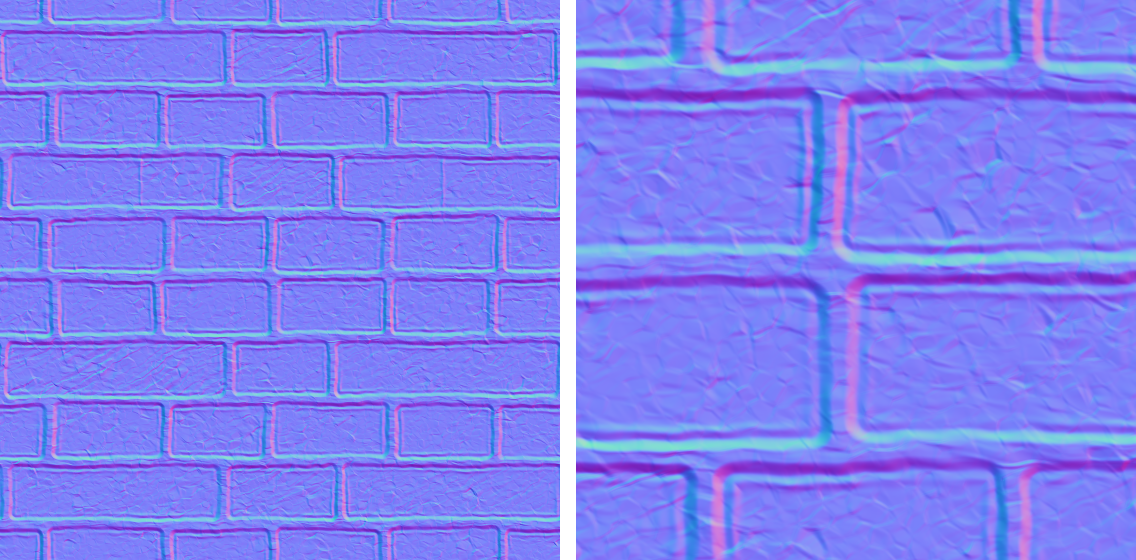
Left, the full canvas; right, a detail of the centre.
Give the GLSL for this texture map, as a Shadertoy shader.

```glsl
// Tangent-space normal map of a weathered brick wall: nine courses of recessed bricks in rough mortar.
#define ROWS 9.0
#define COLS 5.0
#define JOINT 0.0145    // mortar thickness
#define CORNER 0.010    // brick corner radius
#define DEPTH 0.0052    // brick recess
#define BEVEL 0.0042    // half width of the recess slope
#define WOBBLE 0.0024   // unevenness of brick outlines
#define CHIPS 0.0019    // relief of the chipped surface
#define GRAIN 0.0006    // relief of the fine surface
#define STREAKS 0.0019  // relief of gouges and mortar streaks
#define TAU 6.2831853

vec2 hash2(vec2 p) {
    vec3 q = fract(p.xyx * vec3(0.1031, 0.1030, 0.0973));
    q += dot(q, q.yzx + 33.33);
    return fract((q.xx + q.yz) * q.zy);
}

// Layered sines with whole-number frequencies, so the canvas tiles.
float ripple(vec2 p) {
    vec2 freq = vec2(3.0, 5.0);
    float sum = 0.0, amp = 0.6;
    for (int i = 0; i < 4; i++) {
        sum += amp * sin(TAU * dot(p, freq) + 1.7 * float(i) + 1.5 * sum);
        freq = mat2(1.0, 2.0, -2.0, 1.0) * freq;
        amp *= 0.55;
    }
    return sum;
}

// Cellular relief: each cell is a tilted flake that drops to zero at its border.
float flakes(vec2 p, vec2 period) {
    vec2 cell = floor(p), nearest = vec2(0.0), tilt = vec2(0.0);
    float f1 = 8.0, f2 = 8.0;
    for (int j = -1; j <= 1; j++)
    for (int i = -1; i <= 1; i++) {
        vec2 c = cell + vec2(i, j);
        vec2 id = mod(c, period);
        vec2 away = p - c - hash2(id);
        float dist = length(away);
        if (dist < f1) {
            f2 = f1;
            f1 = dist;
            nearest = away;
            tilt = hash2(id + 71.0) - 0.5;
        } else {
            f2 = min(f2, dist);
        }
    }
    return 2.0 * dot(nearest, tilt) * smoothstep(0.0, 0.4, f2 - f1);
}

float roundedBox(vec2 p, vec2 halfSize, float radius) {
    vec2 q = abs(p) - halfSize + radius;
    return length(max(q, 0.0)) + min(max(q.x, q.y), 0.0) - radius;
}

float wallHeight(vec2 p) {
    float wave = ripple(p);
    vec2 warp = vec2(ripple(p.yx + 0.3), wave);
    vec2 w = p + WOBBLE * warp;

    // Course and its bond: header courses, or long-short-long courses.
    float t = (1.0 - w.y) * ROWS - 0.43;
    float row = mod(floor(t), ROWS);
    bool longBond = mod(row + step(4.0, row), 2.0) < 0.5;
    float shift = 0.05 * sin(TAU * 2.0 * w.x + 2.4 * row);
    float u = mod(w.x * COLS + shift - (longBond ? 0.0 : 0.45), COLS);
    vec2 ends = floor(u) + vec2(0.0, 1.0);
    if (longBond && u < 2.0) ends = vec2(0.0, 2.0);
    if (longBond && u >= 3.0) ends = vec2(3.0, 5.0);

    // Brick outline with a small shift and size change per brick.
    vec2 vary = hash2(vec2(ends.x, row) + 13.0) - 0.5;
    vec2 local = vec2((u - 0.5 * (ends.x + ends.y)) / COLS,
                      (0.5 - fract(t)) / ROWS + 0.005 * vary.x);
    vec2 halfSize = 0.5 * vec2((ends.y - ends.x) / COLS, 1.0 / ROWS) - 0.5 * JOINT;
    halfSize.y += 0.003 * vary.y - 0.001;
    float d = roundedBox(local, halfSize, CORNER);

    // Recessed face with a raised lip just inside its rim.
    float h = DEPTH * (0.9 + 0.25 * wave) * smoothstep(-BEVEL, BEVEL, d);
    float lip = (d + 0.0085) / 0.003;
    h += 0.0009 * (1.0 + wave) * exp(-lip * lip);

    // Hairline joints in the one course of split long bricks.
    if (row == 2.0) {
        float hair = (mod(u + 0.05, 2.7) - 1.35) / COLS / 0.0025;
        h += 0.0012 * exp(-hair * hair) * smoothstep(0.0, -0.008, d);
    }

    // Chipped faces, diagonal gouges on long bricks, level streaks in mortar.
    vec2 s = p + 0.005 * warp;
    float patchy = 0.7 + 0.5 * sin(TAU * dot(p, vec2(4.0, 7.0)) + 3.0 * wave);
    h += CHIPS * patchy * flakes(s * vec2(44.0, 62.0), vec2(44.0, 62.0));
    h += GRAIN * flakes(s * vec2(84.0, 110.0), vec2(84.0, 110.0));
    bool face = d < 0.0;
    vec2 q = face ? vec2(16.0 * s.x, 72.0 * s.y - 36.0 * s.x) : s * vec2(16.0, 108.0);
    float wear = face ? (longBond ? 0.45 + vary.y : 0.0) : 0.8;
    h += STREAKS * wear * smoothstep(0.0, 0.004, abs(d)) * flakes(q, vec2(16.0, 36.0));
    return h;
}

void mainImage(out vec4 fragColor, in vec2 fragCoord) {
    vec2 p = fragCoord / iResolution.xy;
    vec2 e = vec2(0.001, 0.0);
    vec2 slope = vec2(wallHeight(p + e.xy) - wallHeight(p - e.xy),
                      wallHeight(p + e.yx) - wallHeight(p - e.yx)) / (2.0 * e.x);
    vec3 normal = normalize(vec3(-slope, 1.0));

    // Encode the normal; downward slopes lose a little blue.
    vec3 color = 0.5 + 0.5 * normal;
    color.r -= 0.006;
    color.b = 0.98 * color.b - 0.12 * max(-normal.y, 0.0);
    fragColor = vec4(color, 1.0);
}
```
